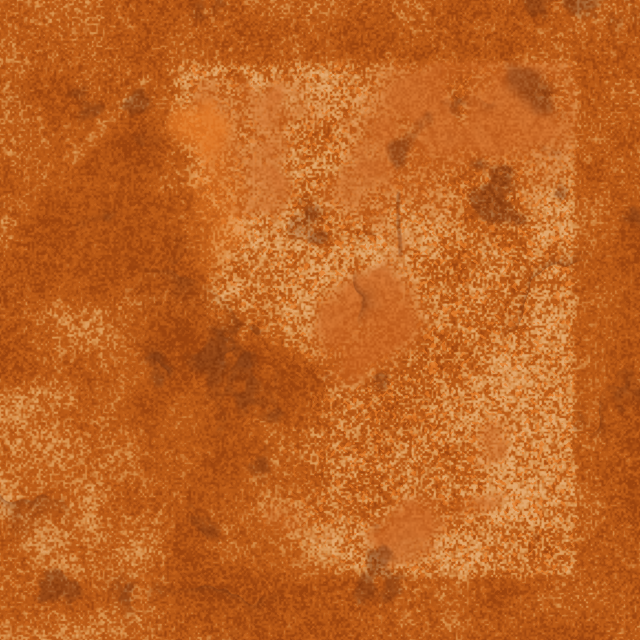
Give the GLSL for this texture, as a Shadertoy shader.

```glsl
const vec3 DARK_RUST = vec3(0.61, 0.265, 0.055);
const vec3 RUST = vec3(0.74, 0.36, 0.09);
const vec3 TAN = vec3(0.78, 0.44, 0.17);
const vec3 SAND = vec3(0.84, 0.56, 0.29);
const vec3 PALE = vec3(0.89, 0.66, 0.43);
const vec3 SMOOTH_ORANGE = vec3(0.785, 0.385, 0.125);
const vec3 BRIGHT_ORANGE = vec3(0.90, 0.48, 0.15);
const vec3 STAIN = vec3(0.47, 0.22, 0.08);

const float GRAIN_CELLS = 290.0;
const float COARSE_CELLS = 135.0;
const float GRAIN_AMOUNT = 3.6;
const float COARSE_AMOUNT = 1.7;
const float MOTTLE_AMOUNT = 3.0;
const float FRAME_HALF_SIZE = 0.4;

float hash(vec2 p) {
    vec3 q = fract(p.xyx * 0.1031);
    q += dot(q, q.yzx + 33.33);
    return fract((q.x + q.y) * q.z);
}

float valueNoise(vec2 p) {
    vec2 cell = floor(p), f = fract(p);
    f = f * f * (3.0 - 2.0 * f);
    float low = mix(hash(cell), hash(cell + vec2(1, 0)), f.x);
    float high = mix(hash(cell + vec2(0, 1)), hash(cell + vec2(1, 1)), f.x);
    return mix(low, high, f.y);
}

float fbm(vec2 p) {
    float sum = 0.0, weight = 0.5;
    for (int i = 0; i < 5; i++) {
        sum += weight * valueNoise(p);
        p = mat2(1.6, 1.2, -1.2, 1.6) * p + 17.3;
        weight *= 0.5;
    }
    return sum / 0.96875;
}

// Soft ellipse: one at the centre, zero past its radii.
float blob(vec2 p, vec2 centre, vec2 radii) {
    return 1.0 - smoothstep(0.35, 1.0, length((p - centre) / radii));
}

float segmentDistance(vec2 p, vec2 a, vec2 b) {
    vec2 along = b - a;
    return length(p - a - along * clamp(dot(p - a, along) / dot(along, along), 0.0, 1.0));
}

// Palette stops are spaced to set the share of each colour.
vec3 rustRamp(float tone) {
    vec3 c = mix(DARK_RUST, RUST, smoothstep(-2.3, 0.1, tone));
    c = mix(c, TAN, clamp((tone - 0.1) / 0.5, 0.0, 1.0));
    c = mix(c, SAND, clamp((tone - 0.6) / 0.75, 0.0, 1.0));
    return mix(c, PALE, clamp((tone - 1.35) / 1.3, 0.0, 1.0));
}

void mainImage(out vec4 fragColor, in vec2 fragCoord) {
    vec2 uv = fragCoord / iResolution.xy;
    vec2 wobble = vec2(fbm(uv * 7.0 + 3.1), fbm(uv * 7.0 + 41.7)) - 0.5;
    vec2 p = uv + 0.16 * wobble;
    float broad = fbm(uv * 5.0 + 11.0) - 0.5;
    float mottle = fbm(uv * 14.0 + 63.0) - 0.5;

    // Worn panel inside a faint square frame
    vec2 fromCentre = abs(uv - 0.5 + 0.012 * wobble);
    float panel = 1.0 - smoothstep(-0.008, 0.008, max(fromCentre.x, fromCentre.y) - FRAME_HALF_SIZE);
    float diagonal = p.x - 0.27 - 0.33 * (0.85 - p.y);
    float worn = panel * smoothstep(-0.06, 0.07, diagonal + 0.4 * broad);
    float shade = blob(p, vec2(0.17, 0.67), vec2(0.15, 0.18))
                + blob(p, vec2(0.33, 0.39), vec2(0.20, 0.17))
                + 0.7 * blob(p, vec2(0.43, 0.20), vec2(0.12, 0.16))
                + 0.7 * blob(p, vec2(0.97, 0.50), vec2(0.11, 0.22));
    float leftPatch = blob(p, vec2(0.15, 0.42), vec2(0.11, 0.15));

    // Smooth paint that hides the grain
    float paint = blob(p, vec2(0.73, 0.82), vec2(0.23, 0.16))
                + blob(p, vec2(0.57, 0.47), vec2(0.11, 0.12))
                + 0.8 * blob(p, vec2(0.68, 0.17), vec2(0.13, 0.05))
                + 0.6 * smoothstep(0.10, 0.20, broad) * worn;
    paint = clamp(paint * (1.0 + 3.0 * mottle), 0.0, 1.0) * panel;
    float glow = blob(p, vec2(0.29, 0.82), vec2(0.06, 0.08))
               + 0.5 * blob(p, vec2(0.33, 0.70), vec2(0.05, 0.14));

    // Fine speckle
    vec2 turned = mat2(0.8, 0.6, -0.6, 0.8) * uv;
    float grain = GRAIN_AMOUNT * (valueNoise(uv * GRAIN_CELLS) - 0.5)
                + COARSE_AMOUNT * (valueNoise(turned * COARSE_CELLS + 50.0) - 0.5);
    float grainStrength = mix(0.72, 1.0, worn) * (1.0 - 0.7 * paint) * (1.0 - 0.2 * min(shade, 1.0));
    float tone = mix(-0.3, 0.8, worn) - 0.65 * shade * (1.0 - 0.6 * worn)
               + 0.6 * leftPatch + MOTTLE_AMOUNT * (0.55 * broad + mottle);
    float scratch = segmentDistance(uv + 0.02 * wobble, vec2(0.12, 0.75), vec2(0.23, 0.88));
    tone += 0.9 * (1.0 - smoothstep(0.003, 0.016, scratch));
    vec3 colour = rustRamp(tone + grain * grainStrength);

    // Orange paint, glow and scattered bright flecks
    colour = mix(colour, SMOOTH_ORANGE + 0.025 * grain * vec3(1.0, 0.8, 0.5), 0.75 * paint);
    float fleck = smoothstep(0.68, 0.85, valueNoise(turned * GRAIN_CELLS * 0.8 + 91.0));
    colour = mix(colour, BRIGHT_ORANGE, 0.7 * fleck * (0.3 + 0.7 * worn) * (1.0 - paint));
    colour = mix(colour, BRIGHT_ORANGE, 0.7 * min(glow, 1.0));

    // Peeling edges: sharp on one side, a soft shadow on the other
    float edge = fbm(uv * 4.0 + 29.0) - 0.53;
    float shadow = exp(-max(edge, 0.0) * 42.0) * smoothstep(-0.008, 0.002, edge);
    shadow *= smoothstep(0.57, 0.70, fbm(uv * 6.0 + 83.0));

    // Small stains and a short upright crack
    float stains = smoothstep(0.68, 0.78, fbm(uv * 12.0 + 7.0))
                 + blob(p, vec2(0.64, 0.79), vec2(0.035, 0.03))
                 + blob(p, vec2(0.81, 0.84), vec2(0.045, 0.04))
                 + 0.6 * blob(p, vec2(0.455, 0.66), vec2(0.03, 0.025));
    float crack = segmentDistance(uv + 0.015 * wobble, vec2(0.625, 0.60), vec2(0.622, 0.70));
    stains += 0.8 * (1.0 - smoothstep(0.001, 0.005, crack));
    float marks = clamp(0.5 * shadow + 0.5 * stains, 0.0, 0.65);
    colour = mix(colour, STAIN + 0.02 * grain, marks);

    fragColor = vec4(clamp(colour, 0.0, 1.0), 1.0);
}
```
